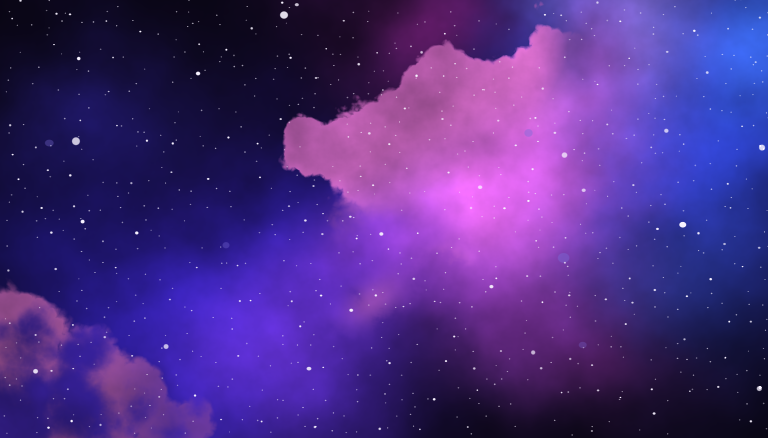
Write a WebGL 2 fragment shader that draws this background.

```glsl
#version 300 es
precision highp float;
// Night-sky nebula: elliptical colour glows are warped by fractal noise,
// two billowing cloud banks are noisy unions of discs, and jittered grids
// scatter the stars. Lengths are in canvas heights, origin at lower left.

#define WARP 0.22
#define BILLOW 0.11
#define PUFF 0.06
#define CLOUD_EDGE 0.008
#define MOTTLE 0.9
#define STAR_GAIN 1.1

uniform vec2 u_resolution;
out vec4 fragColor;

const vec3 NIGHT = vec3(0.035, 0.02, 0.075);
const vec3 INDIGO = vec3(0.18, 0.12, 0.68);
const vec3 VIOLET = vec3(0.39, 0.19, 0.80);
const vec3 BLUE = vec3(0.17, 0.25, 0.82);
const vec3 MAGENTA = vec3(0.84, 0.38, 0.88);
const vec3 ROSE = vec3(0.77, 0.39, 0.71);

// Discs of each cloud bank: centre and radius
const vec3 MAIN_BANK[7] = vec3[7](
  vec3(0.73, 0.665, 0.065), vec3(0.83, 0.66, 0.11), vec3(0.94, 0.65, 0.14),
  vec3(1.06, 0.72, 0.16), vec3(1.25, 0.85, 0.09), vec3(0.83, 0.58, 0.08),
  vec3(1.20, 0.70, 0.18));
const vec3 LOW_BANK[7] = vec3[7](
  vec3(0.04, 0.22, 0.11), vec3(0.00, 0.02, 0.20), vec3(0.20, 0.185, 0.085),
  vec3(0.18, 0.05, 0.15), vec3(0.30, 0.08, 0.085), vec3(0.39, 0.01, 0.07),
  vec3(0.45, 0.055, 0.04));

float hash(vec2 p) {
  return fract(sin(dot(p, vec2(127.1, 311.7))) * 43758.5);
}

float noise(vec2 p) {
  vec2 i = floor(p), f = fract(p);
  f = f * f * (3.0 - 2.0 * f);
  return mix(mix(hash(i), hash(i + vec2(1, 0)), f.x),
             mix(hash(i + vec2(0, 1)), hash(i + vec2(1, 1)), f.x), f.y);
}

float fbm(vec2 p) {
  float sum = 0.0, amp = 0.5;
  for (int i = 0; i < 6; i++) {
    sum += amp * noise(p);
    p = mat2(1.6, 1.2, -1.2, 1.6) * p + 7.3;
    amp *= 0.5;
  }
  return sum;
}

// Rounded lumps with sharp creases
float lumps(vec2 p) {
  float sum = 0.0, amp = 0.5;
  for (int i = 0; i < 4; i++) {
    sum += amp * abs(2.0 * noise(p) - 1.0);
    p = mat2(1.6, 1.2, -1.2, 1.6) * p + 3.1;
    amp *= 0.55;
  }
  return sum;
}

// Blends a soft, tilted ellipse of light into the colour
void glow(inout vec3 col, vec2 p, vec2 centre, vec2 radius, float tilt, vec3 tint, float alpha) {
  float c = cos(tilt), s = sin(tilt);
  vec2 q = mat2(c, -s, s, c) * (p - centre) / radius;
  col = mix(col, tint, alpha * exp(-dot(q, q)));
}

float bankDistance(vec2 p, vec3 discs[7]) {
  float d = 1e3;
  for (int i = 0; i < 7; i++) d = min(d, length(p - discs[i].xy) - discs[i].z);
  return d;
}

// One star at most per cell, with random place, size and brightness
float stars(vec2 p, float cell, float chance, float radius, float seed) {
  vec2 id = floor(p / cell) + seed;
  vec2 spot = 0.15 + 0.7 * vec2(hash(id + 1.7), hash(id + 5.3));
  vec2 q = (fract(p / cell) - spot) * cell;
  float size = hash(id + 3.9);
  q.y *= 1.0 + 0.3 * hash(id + 9.1);
  float r = radius * (0.6 + 0.6 * size), px = 0.8 / u_resolution.y;
  float disc = 1.0 - smoothstep(max(r - px, 0.0), r + px, length(q));
  return disc * step(hash(id), chance) * (0.6 + 0.4 * hash(id + 6.4));
}

void main() {
  vec2 p = gl_FragCoord.xy / u_resolution.y;
  float broad = fbm(p * 3.5), fine = fbm(p * 9.0 + 4.0);
  vec2 w = p + WARP * (vec2(broad, fbm(p * 3.5 + 19.0)) - 0.5);

  // Deep blue sky on the left and along the bottom
  vec3 col = NIGHT;
  glow(col, w, vec2(0.20, 0.73), vec2(0.24, 0.17), 0.0, vec3(0.13, 0.10, 0.44), 0.8);
  glow(col, w, vec2(0.05, 0.45), vec2(0.30, 0.18), 0.0, vec3(0.11, 0.08, 0.42), 0.8);
  glow(col, w, vec2(0.62, 0.37), vec2(0.57, 0.26), 0.45, INDIGO, 0.95);
  glow(col, w, vec2(0.35, 0.04), vec2(0.42, 0.20), 0.0, INDIGO, 0.8);
  glow(col, w, vec2(0.66, 0.18), vec2(0.26, 0.21), 0.4, VIOLET, 0.75);

  // Bright blue sky on the right
  glow(col, w, vec2(1.56, 0.71), vec2(0.38, 0.41), 0.0, BLUE, 1.0);
  glow(col, w, vec2(1.50, 0.34), vec2(0.27, 0.15), 0.3, vec3(0.15, 0.21, 0.52), 0.55);
  glow(col, w, vec2(1.74, 0.88), vec2(0.20, 0.20), 0.0, vec3(0.22, 0.42, 0.87), 0.65);
  glow(col, w, vec2(1.42, 0.95), vec2(0.16, 0.21), 0.0, vec3(0.52, 0.46, 0.90), 0.85);
  glow(col, w, vec2(0.98, 0.95), vec2(0.20, 0.17), 0.0, vec3(0.45, 0.12, 0.46), 0.8);
  glow(col, w, vec2(1.36, 0.16), vec2(0.20, 0.15), 0.0, vec3(0.17, 0.06, 0.19), 0.8);

  // Main bank: crisp upper left, melting into magenta at lower right
  float relief = BILLOW * (fine - 0.5) + PUFF * (0.3 - lumps(p * 13.0));
  float depth = dot(p - vec2(0.95, 0.72), vec2(0.5, -0.87));
  float soft = CLOUD_EDGE + 0.05 * smoothstep(0.02, 0.18, depth);
  float bank = 1.0 - smoothstep(-soft, soft, bankDistance(p, MAIN_BANK) + relief);
  float fade = 1.0 - smoothstep(1.20, 1.36, p.x);
  float open = max(smoothstep(-0.02, 0.16, depth), smoothstep(1.24, 1.38, p.x));
  float lit = max(bank * fade, open);
  glow(col, w, vec2(1.17, 0.28), vec2(0.26, 0.17), -0.4, vec3(0.42, 0.15, 0.52), 0.75 * lit);
  glow(col, w, vec2(1.00, 0.46), vec2(0.33, 0.19), 0.2, vec3(0.48, 0.21, 0.76), 0.85 * lit);
  glow(col, w, vec2(1.25, 0.78), vec2(0.17, 0.20), 0.0, vec3(0.66, 0.36, 0.82), 0.85 * lit);
  glow(col, w, vec2(1.15, 0.58), vec2(0.23, 0.23), -0.5, MAGENTA, lit);
  float body = bank * fade * (1.0 - smoothstep(0.0, 0.25, depth));
  col = mix(col, ROSE * (0.8 + 0.4 * fine), 0.92 * body);

  // Low bank at the left corner: rose crests sinking into the indigo
  float low = bankDistance(p, LOW_BANK) + 0.8 * relief;
  float lowMask = 1.0 - smoothstep(-1.5 * CLOUD_EDGE, 1.5 * CLOUD_EDGE, low);
  float sunk = smoothstep(0.0, 0.11, -low + 0.3 * (fine - 0.5));
  vec3 lowTint = mix(vec3(0.68, 0.35, 0.62), vec3(0.25, 0.14, 0.60), sunk);
  col = mix(col, lowTint, lowMask * mix(0.88, 0.5, sunk) * (1.0 - 0.5 * smoothstep(0.2, 0.42, p.x)));

  // Faint wisps and mottled haze
  float wisp = smoothstep(0.46, 0.60, fine);
  glow(col, p, vec2(0.85, 0.31), vec2(0.07, 0.04), 0.6, ROSE, 0.5 * wisp);
  glow(col, p, vec2(1.02, 0.39), vec2(0.05, 0.04), 0.6, ROSE, 0.5 * wisp);
  col *= 1.0 + MOTTLE * (0.5 * broad + 0.5 * fine - 0.47) * (1.0 - 0.5 * body);

  // Hazy discs, then stars from dust to large
  col = mix(col, vec3(0.48, 0.42, 0.85), 0.5 * stars(p, 0.29, 0.2, 0.011, 31.0));
  float light = 0.6 * stars(p, 0.032, 0.4, 0.0014, 3.0) + stars(p, 0.07, 0.5, 0.0024, 11.0)
    + stars(p, 0.13, 0.3, 0.0045, 17.0) + stars(p, 0.27, 0.3, 0.0085, 23.0);
  col = mix(col, vec3(0.97, 0.95, 1.0), clamp(light * STAR_GAIN, 0.0, 1.0));
  fragColor = vec4(col, 1.0);
}
```
